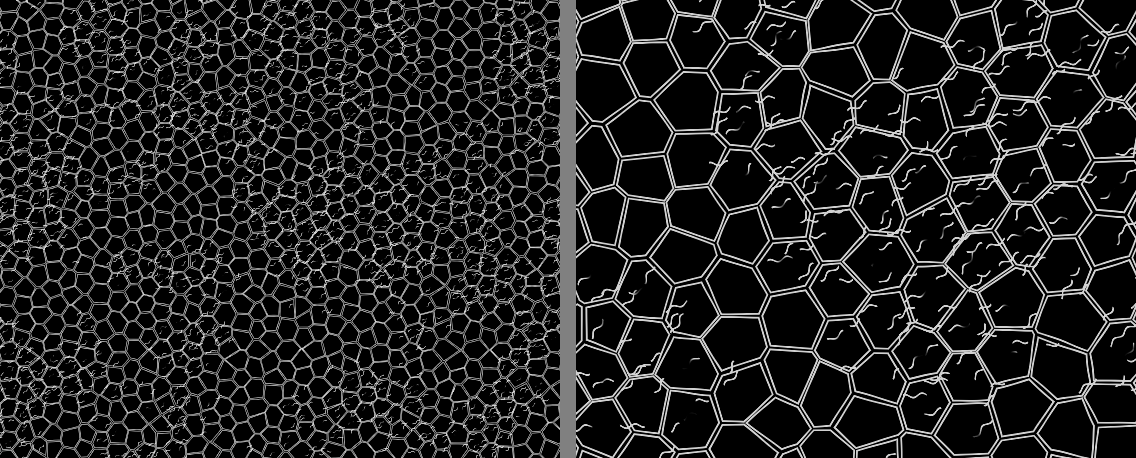
Left: the whole. Right: its middle third, enlarged.
Reproduce this pattern procedurally as a WebGL 1 fragment shader.

```glsl
precision highp float;
uniform vec2 u_resolution;

const float COLUMNS = 36.0;
const float ROW_HEIGHT = 1.18;
const float JITTER = 0.52;
const float LINE_WIDTH = 0.034;
const float STROKE_GRID = 0.5;
const float STROKE_TILT = 0.55;
const vec3 INK = vec3(1.0);

float hash(vec2 p) {
  vec3 q = fract(vec3(p.xyx) * 0.1031);
  q += dot(q, q.yzx + 33.33);
  return fract((q.x + q.y) * q.z);
}

vec2 hash2(vec2 p) {
  return vec2(hash(p + 17.3), hash(p + 91.7));
}

float noise(vec2 p) {
  vec2 i = floor(p);
  vec2 f = fract(p);
  f = f * f * (3.0 - 2.0 * f);
  float low = mix(hash(i), hash(i + vec2(1.0, 0.0)), f.x);
  float high = mix(hash(i + vec2(0.0, 1.0)), hash(i + 1.0), f.x);
  return mix(low, high, f.y);
}

vec2 rotate(vec2 p, float angle) {
  float c = cos(angle);
  float s = sin(angle);
  return vec2(c * p.x + s * p.y, c * p.y - s * p.x);
}

// Share of a pixel covered by a line at signed distance d
float coverage(float d, float width, float pixel) {
  float top = min(d + 0.5 * pixel, 0.5 * width);
  float bottom = max(d - 0.5 * pixel, -0.5 * width);
  return max(top - bottom, 0.0) / pixel;
}

// Centre of a cell in staggered columns
vec2 site(vec2 cell) {
  float stagger = 0.5 * mod(cell.x, 2.0) - 0.25;
  vec2 offset = vec2(0.5, 0.5 + stagger) + JITTER * (hash2(cell) - 0.5);
  return (cell + offset) * vec2(1.0, ROW_HEIGHT);
}

// Distance to the nearest cell border
float borderDistance(vec2 p) {
  vec2 base = floor(p / vec2(1.0, ROW_HEIGHT));
  vec2 nearest = vec2(9.0);
  for (int y = -2; y <= 2; y++) {
    for (int x = -2; x <= 2; x++) {
      vec2 r = site(base + vec2(float(x), float(y))) - p;
      if (dot(r, r) < dot(nearest, nearest)) nearest = r;
    }
  }
  float d = 9.0;
  for (int y = -2; y <= 2; y++) {
    for (int x = -2; x <= 2; x++) {
      vec2 r = site(base + vec2(float(x), float(y))) - p;
      vec2 across = r - nearest;
      if (dot(across, across) > 0.0001) {
        d = min(d, dot(0.5 * (r + nearest), normalize(across)));
      }
    }
  }
  return d;
}

// Twin outlines running along both sides of a border
float outlines(vec2 p, float d, float pixel) {
  float gap = mix(0.022, 0.06, noise(p * 1.7));
  float dash = mix(0.75, 1.15, noise(p * 5.0 + 40.0));
  float nearSide = coverage(d - gap, LINE_WIDTH, pixel);
  float farSide = coverage(d + gap, LINE_WIDTH, pixel);
  return (nearSide + farSide) * dash * 1.1;
}

// Short wavy strokes, gathered in patches
float strokes(vec2 p, float pixel) {
  vec2 q = rotate(p, STROKE_TILT) / STROKE_GRID;
  vec2 base = floor(q);
  float ink = 0.0;
  for (int y = -1; y <= 1; y++) {
    for (int x = -1; x <= 1; x++) {
      vec2 cell = base + vec2(float(x), float(y));
      vec2 rnd = hash2(cell + 230.0);
      float patchiness = smoothstep(0.25, 0.8, noise(cell * 0.22 + 60.0));
      float present = step(hash(cell + 310.0), 0.85 * patchiness);
      vec2 r = rotate((q - cell - rnd) * STROKE_GRID, rnd.x - 0.5);
      float wave = 0.04 * sin(r.x * 17.0 + rnd.y * 6.28);
      float halfLength = mix(0.12, 0.27, hash(cell + 420.0));
      float ends = clamp((halfLength - abs(r.x)) / pixel + 0.5, 0.0, 1.0);
      ink = max(ink, present * ends * coverage(r.y - wave, LINE_WIDTH, pixel));
    }
  }
  return ink * 1.2;
}

void main() {
  float pixel = COLUMNS / u_resolution.x;
  vec2 p = gl_FragCoord.xy * pixel + 50.0;
  float d = borderDistance(p);
  float nearBorder = 1.0 - smoothstep(0.25, 0.5, d);
  float ink = outlines(p, d, pixel) + nearBorder * strokes(p, pixel);
  gl_FragColor = vec4(INK * min(ink, 0.82), 1.0);
}
```
